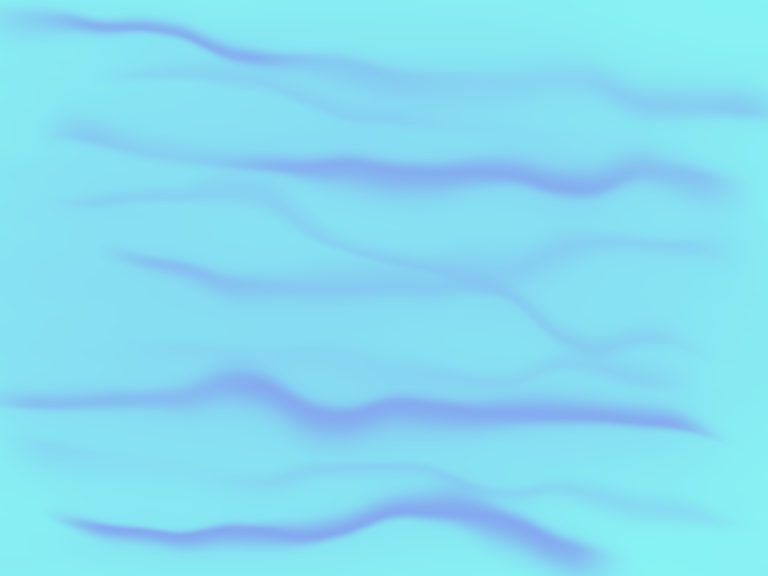
Write a WebGL 1 fragment shader that draws this background.

```glsl
precision highp float;
// Soft blue-violet streaks drifting across a pale turquoise wash.

uniform vec2 u_resolution;

#define ROWS 9
#define ROW_SPACING 0.105
#define SLOPE -0.09
#define WANDER 0.085
#define RIPPLE 0.050
#define THIN 0.009
#define THICK 0.024
#define FAINT 0.28
#define HALO 0.09
#define PALE vec3(0.530, 0.955, 0.953)
#define DEEP vec3(0.515, 0.660, 0.935)

float hash(vec2 p) {
  vec3 q = fract(vec3(p.xyx) * 0.1031);
  q += dot(q, q.yzx + 33.33);
  return fract((q.x + q.y) * q.z);
}

// Value noise with a quintic fade.
float noise(vec2 p) {
  vec2 cell = floor(p);
  vec2 f = fract(p);
  f = f * f * f * (f * (f * 6.0 - 15.0) + 10.0);
  float low = mix(hash(cell), hash(cell + vec2(1.0, 0.0)), f.x);
  float high = mix(hash(cell + vec2(0.0, 1.0)), hash(cell + 1.0), f.x);
  return mix(low, high, f.y);
}

// Noise along a streak; whole-numbered seeds keep the streaks independent.
float wave(float x, float seed) {
  return noise(vec2(x + 20.0, seed));
}

float gauss(float x) {
  return exp(-x * x);
}

// Ink left at p by one wandering streak with tapered ends.
float streak(vec2 p, float row) {
  float seed = row * 7.0 + 11.0;
  float isFaint = mod(row, 2.0);

  float center = 0.12 + row * ROW_SPACING + SLOPE * p.x
    + WANDER * (wave(p.x * 2.6, seed) - 0.5)
    + RIPPLE * (wave(p.x * 7.0, seed + 1.0) - 0.5);
  float offset = p.y - center;

  // One flank stays crisp while the other bleeds; they trade places along x.
  float width = mix(THIN, THICK, smoothstep(0.1, 0.9, wave(p.x * 4.5, seed + 2.0)));
  float lean = smoothstep(0.2, 0.8, wave(p.x * 3.0, seed + 3.0));
  width *= mix(0.75, 1.9, offset > 0.0 ? lean : 1.0 - lean);

  float start = -0.15 + 0.35 * hash(vec2(seed, 3.0));
  float end = 1.05 + 0.45 * hash(vec2(seed, 5.0));
  float taper = smoothstep(start, start + 0.13, p.x)
    * (1.0 - smoothstep(end - 0.13, end, p.x));

  float strength = mix(0.85, 1.0, hash(vec2(seed, 9.0))) * mix(1.0, FAINT, isFaint);
  strength *= mix(0.25, 1.0, smoothstep(0.1, 0.75, wave(p.x * 3.4, seed + 4.0)));
  float profile = gauss(offset / width) * (1.0 - HALO) + gauss(offset / 0.06) * HALO;
  return strength * taper * profile;
}

// Depth of the wash: fuller in the middle, pale towards the edges.
float wash(vec2 p, vec2 uv) {
  float radius = length((uv - vec2(0.45, 0.52)) / vec2(0.64, 0.52));
  float depth = mix(0.26, 0.03, smoothstep(0.45, 1.2, radius));
  vec2 drift = vec2(p.x, p.y - SLOPE * p.x);
  float mottle = noise(drift * vec2(2.0, 6.0) + 40.0)
    + 0.5 * noise(drift * vec2(3.5, 17.0) + 70.0)
    + 0.25 * noise(drift * vec2(8.0, 40.0) + 90.0) - 0.875;
  return max(depth + 0.07 * mottle, 0.0);
}

void main() {
  vec2 uv = gl_FragCoord.xy / u_resolution;
  vec2 p = gl_FragCoord.xy / u_resolution.y;

  // Layer the streaks as translucent ink.
  float clear = 1.0;
  for (int i = 0; i < ROWS; i++) {
    clear *= 1.0 - streak(p, float(i));
  }

  float depth = mix(1.0, wash(p, uv), clear);
  gl_FragColor = vec4(mix(PALE, DEEP, depth), 1.0);
}
```
